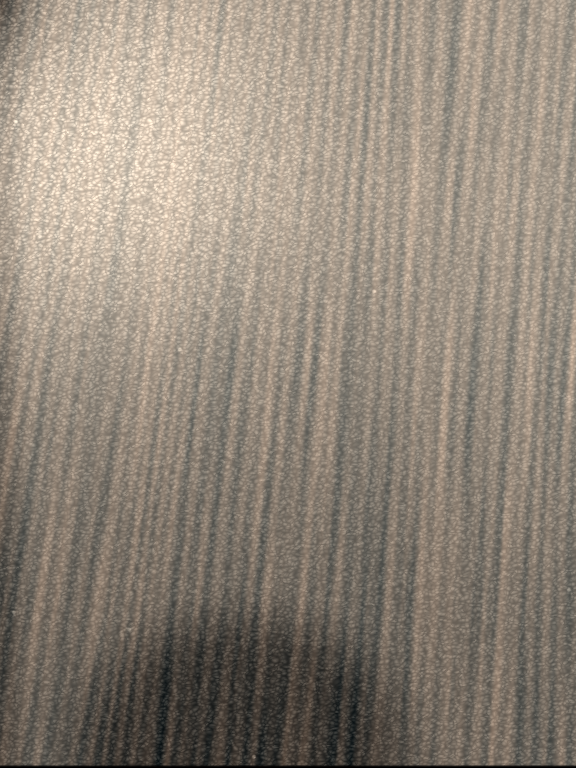
Write a Shadertoy shader that draws this texture.

```glsl
// Dark striped wood laminate with fine pebbled grain, a soft glare and a rounded shadow.
#define STRIPES 36.0
#define STRIPE_CONTRAST 0.16
#define GRAIN_CELLS vec2(135.0, 185.0)
#define GRAIN_CONTRAST 0.17
#define GLARE 0.24
#define SHADOW 0.16
#define WARMTH vec3(1.08, 1.0, 0.905)
#define BROWN_TINT vec3(0.045, 0.0, -0.022)

float hash(vec2 p) {
    vec3 q = fract(p.xyx * vec3(0.1031, 0.1030, 0.0973));
    q += dot(q, q.yzx + 33.33);
    return fract((q.x + q.y) * q.z);
}

float valueNoise(vec2 p) {
    vec2 cell = floor(p), f = fract(p);
    f = f * f * (3.0 - 2.0 * f);
    float low = mix(hash(cell), hash(cell + vec2(1, 0)), f.x);
    float high = mix(hash(cell + vec2(0, 1)), hash(cell + vec2(1, 1)), f.x);
    return mix(low, high, f.y);
}

// Distance to the nearest scattered point in x, hash of its cell in y
vec2 cellular(vec2 p) {
    vec2 base = floor(p), nearest = vec2(9.0, 0.0);
    for (int y = -1; y <= 1; y++)
    for (int x = -1; x <= 1; x++) {
        vec2 cell = base + vec2(x, y);
        vec2 point = cell + vec2(hash(cell + 7.0), hash(cell + 61.0));
        float d = length(p - point);
        if (d < nearest.x) nearest = vec2(d, hash(cell + 113.0));
    }
    return nearest;
}

// Long streaks: a wavering regular stripe broken up by stretched noise
float woodStripes(vec2 p) {
    float phase = p.x * STRIPES + 1.8 * valueNoise(p * vec2(9.0, 0.9));
    float regular = 0.5 + 0.5 * sin(6.2832 * phase);
    float broad = valueNoise(p * vec2(32.0, 1.3) + 40.0);
    float narrow = valueNoise(p * vec2(82.0, 3.0) + 90.0);
    float fine = valueNoise(p * vec2(150.0, 7.0) + 150.0);
    return 0.28 * regular + 0.20 * broad + 0.32 * narrow + 0.20 * fine;
}

// Small rounded bumps of uneven brightness, roughened by finer grit
float pebbles(vec2 p) {
    vec2 q = vec2(p.x + 0.25 * p.y, p.y - 0.25 * p.x) * GRAIN_CELLS + 300.0;
    q += 0.8 * vec2(valueNoise(q * 0.6), valueNoise(q * 0.6 + 50.0));
    vec2 bump = cellular(q);
    float dome = exp(-3.5 * bump.x * bump.x) * (0.5 + bump.y);
    float grit = valueNoise(q * 1.3 + 80.0) - 0.5;
    return dome - 0.5 + 0.35 * grit;
}

void mainImage(out vec4 fragColor, in vec2 fragCoord) {
    vec2 uv = fragCoord / iResolution.xy;
    vec2 p = fragCoord / iResolution.x;

    // Streaks lean right, more so on the left side
    float lean = mix(0.16, 0.06, smoothstep(0.0, 0.8, uv.x));
    vec2 along = vec2(p.x - lean * (p.y - 0.6), p.y) + 5.0;
    float wood = woodStripes(along) - 0.5;

    // Lighting: vertical falloff, glare, rounded shadow and dark corner
    vec2 toGlare = (uv - vec2(0.17, 0.81)) / vec2(0.36, 0.24);
    float glare = exp(-dot(toGlare, toGlare));
    vec2 toShadow = (uv - vec2(0.42, 0.02)) / vec2(0.30, 0.19);
    float shadow = 1.0 - smoothstep(0.65, 1.2, length(toShadow));
    float corner = exp(-14.0 * length(uv - vec2(0.0, 1.0)));
    float light = mix(0.37, 0.565, smoothstep(0.0, 0.75, uv.y));
    light += 0.04 * smoothstep(0.5, 1.0, uv.x);
    light += GLARE * glare - SHADOW * shadow - 0.30 * corner;
    light -= 0.10 * (1.0 - smoothstep(0.0, 0.06, uv.x));

    // Bumps stand out more under the glare
    float tone = light;
    tone += STRIPE_CONTRAST * wood * (1.7 - 1.0 * glare);
    tone += GRAIN_CONTRAST * pebbles(p) * (0.7 + 0.5 * glare);

    // Sparse pale dust specks
    vec2 dust = cellular(p * 34.0 + 500.0);
    float speck = step(0.988, dust.y) * (1.0 - smoothstep(0.05, 0.16, dust.x));
    tone += 0.18 * speck;

    vec3 tint = BROWN_TINT * wood * 2.0 * (1.0 - 0.5 * glare);
    vec3 color = max(tone, 0.04) * WARMTH + tint;

    // Thin dark edge at the foot
    color *= smoothstep(0.001, 0.005, uv.y);
    fragColor = vec4(clamp(color, 0.0, 1.0), 1.0);
}
```
